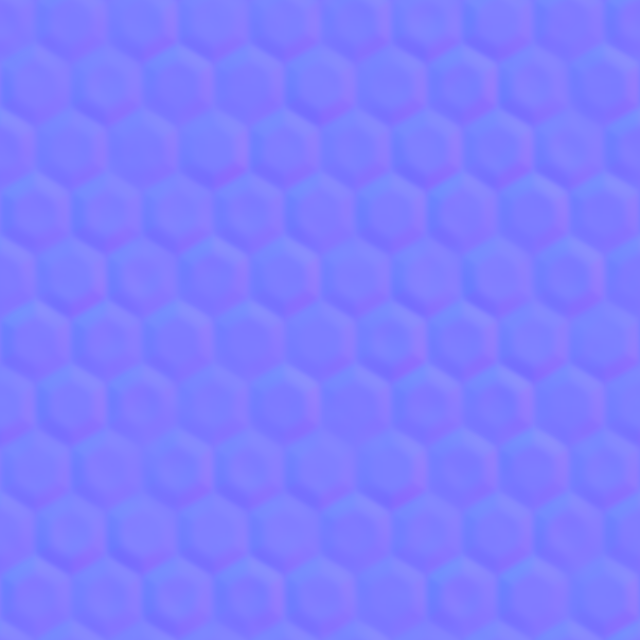
Write a WebGL 1 fragment shader that draws this texture map.

```glsl
precision highp float;
// Tangent-space normal map of soft, slightly uneven hexagonal cushions, tiling 9 by 10.

uniform vec2 u_resolution;

const vec2  CELLS       = vec2(9.0, 10.0);  // repeats across and down (rows must be even)
const float ROW_PITCH   = 0.8660254;        // row spacing in cell widths
const float ROW_SHIFT   = 0.6667;           // height of the first row of centres, in rows
const float BEVEL_START = -0.06;            // edge distance where the bevel begins
const float BEVEL_END   = 0.25;             // edge distance where the top flattens
const float BEVEL_HEIGHT = 0.0215;
const float BEVEL_VARIATION = 0.22;         // relative change of height between cells
const float ROUNDING    = 0.40;             // 0 = sharp hexagon, 1 = disc
const float DISH_DEPTH  = 0.006;            // deepest hollow in a cell top
const float TILT        = 0.050;            // largest random lean of a cell
const float GRAIN       = 0.0045;           // height of the surface unevenness
const vec2  GRAIN_CELLS = vec2(40.0, 36.0);
const float BLUR        = 0.068;            // sampling radius for the slope
const vec2  COLOR_BIAS  = vec2(-0.004, -0.010);

vec3 hash3(vec2 p) {
  vec3 k = vec3(dot(p, vec2(127.1, 311.7)),
                dot(p, vec2(269.5, 183.3)),
                dot(p, vec2(419.2, 371.9)));
  return fract(sin(k) * 43758.55);
}

// Whole-number wrap that is safe from rounding errors.
vec2 wrapCell(vec2 cell, vec2 count) {
  return floor(mod(cell + 0.5, count));
}

float wrappedNoise(vec2 p, vec2 count) {
  vec2 i = floor(p);
  vec2 f = fract(p);
  f = f * f * (3.0 - 2.0 * f);
  float a = hash3(wrapCell(i, count)).x;
  float b = hash3(wrapCell(i + vec2(1.0, 0.0), count)).x;
  float c = hash3(wrapCell(i + vec2(0.0, 1.0), count)).x;
  float d = hash3(wrapCell(i + vec2(1.0, 1.0), count)).x;
  return mix(mix(a, b, f.x), mix(c, d, f.x), f.y);
}

// Finds the nearest hexagon: xy = offset from its centre, zw = its index.
vec4 nearestHexagon(vec2 p) {
  float baseRow = floor(p.y / ROW_PITCH - ROW_SHIFT + 0.5);
  vec4 nearest = vec4(9.0);
  for (int k = -1; k <= 1; k++) {
    float row = baseRow + float(k);
    float shift = 0.5 * mod(row, 2.0);
    float column = floor(p.x - shift);
    vec2 centre = vec2(column + 0.5 + shift, (row + ROW_SHIFT) * ROW_PITCH);
    vec2 offset = p - centre;
    if (dot(offset, offset) < dot(nearest.xy, nearest.xy)) {
      nearest = vec4(offset, column, row);
    }
  }
  return nearest;
}

// Surface height; p is measured in cell widths.
float height(vec2 p) {
  vec4 cell = nearestHexagon(p);
  vec2 v = cell.xy;
  vec2 id = wrapCell(cell.zw, CELLS);
  vec3 lean = hash3(id + 3.0) - 0.5;
  vec3 wear = hash3(id + 41.0);

  // Rounded hexagonal cushion
  vec2 a = abs(v);
  float hexRadius = max(a.x, dot(a, vec2(0.5, ROW_PITCH)));
  float radius = length(v);
  float edge = 0.5 - mix(hexRadius, radius, ROUNDING);
  float bevel = smoothstep(BEVEL_START, BEVEL_END, edge);
  float h = BEVEL_HEIGHT * (1.0 + BEVEL_VARIATION * (2.0 * wear.x - 1.0)) * bevel;

  // Shallow hollow and random lean of each top
  float dish = smoothstep(0.15, 1.0, wear.y) * DISH_DEPTH;
  h -= dish * (1.0 - smoothstep(0.05, 0.27, radius));
  h += TILT * dot(lean.xy, v) * bevel;

  // Fine unevenness
  vec2 uv = p / (CELLS * vec2(1.0, ROW_PITCH));
  h += GRAIN * wrappedNoise(uv * GRAIN_CELLS, GRAIN_CELLS);
  return h;
}

// Slope of the height along one axis, averaged over two radii to soften the grooves.
float slopeAlong(vec2 p, vec2 axis) {
  vec2 far = axis * BLUR;
  vec2 near = far * 0.5;
  float wide = (height(p + far) - height(p - far)) / (2.0 * BLUR);
  float tight = (height(p + near) - height(p - near)) / BLUR;
  return mix(wide, tight, 0.3);
}

void main() {
  vec2 uv = gl_FragCoord.xy / u_resolution;
  vec2 p = uv * CELLS * vec2(1.0, ROW_PITCH);
  vec2 slope = vec2(slopeAlong(p, vec2(1.0, 0.0)), slopeAlong(p, vec2(0.0, 1.0)));

  vec3 normal = normalize(vec3(-slope, 1.0));
  vec3 color = normal * 0.5 + 0.5;
  color.xy += COLOR_BIAS;
  gl_FragColor = vec4(color, 1.0);
}
```
